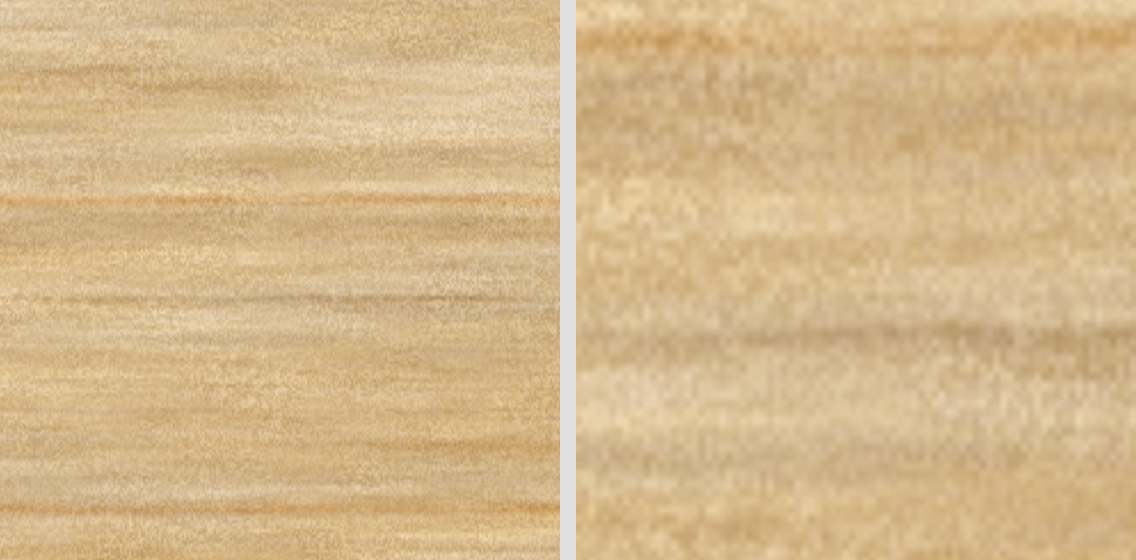
Left, the full canvas; right, a detail of the centre.
Write a WebGL 2 fragment shader that draws this texture.

```glsl
#version 300 es
precision highp float;
// Pale planed wood with fine horizontal grain, a few darker growth rings and soft speckle.

uniform vec2 u_resolution;
out vec4 fragColor;

const int RING_COUNT = 8;
const vec3 BASE_WOOD = vec3(0.838, 0.727, 0.553);
const vec3 TONE_AXIS = vec3(0.82, 1.0, 1.16);      // light to dark wood
const vec3 GREY_AXIS = vec3(-0.15, 0.25, 1.0);     // golden to greyish wood
const vec3 ORANGE_STAIN = vec3(0.05, 0.12, 0.18);  // amounts removed by a ring
const vec3 BROWN_STAIN = vec3(0.12, 0.14, 0.15);

float hash(vec2 p) {
    vec3 q = fract(vec3(p.xyx) * 0.1031);
    q += dot(q, q.yzx + 33.33);
    return fract((q.x + q.y) * q.z);
}

// Smooth value noise in the range -1 to 1.
float noise(vec2 p) {
    vec2 cell = floor(p);
    vec2 f = fract(p);
    f = f * f * (3.0 - 2.0 * f);
    float low = mix(hash(cell), hash(cell + vec2(1.0, 0.0)), f.x);
    float high = mix(hash(cell + vec2(0.0, 1.0)), hash(cell + vec2(1.0, 1.0)), f.x);
    return 2.0 * mix(low, high, f.y) - 1.0;
}

// Layered streaks, stretched along x, from broad bands to fine fibres.
float grain(vec2 p) {
    float bands = 0.042 * noise(vec2(p.x * 0.8, p.y * 17.0) + 11.0);
    float streaks = 0.042 * noise(vec2(p.x * 2.5, p.y * 48.0) + 37.0);
    float fibres = 0.030 * noise(vec2(p.x * 11.0, p.y * 115.0) + 71.0);
    return bands + streaks + fibres;
}

// Small mottling whose strength changes in patches.
float speckle(vec2 p) {
    float patches = 0.85 + 0.4 * noise(p * vec2(14.0, 22.0) + 5.0);
    float coarse = noise(p * vec2(120.0, 135.0) + 19.0);
    float fine = noise(p * vec2(245.0, 190.0) + 53.0);
    return patches * (0.028 * coarse + 0.052 * fine);
}

// Narrow ring core with a faint shade trailing below it.
float ringProfile(float offset, float width) {
    float core = exp(-offset * offset / (width * width));
    float trail = exp(-abs(offset) / 0.035) * smoothstep(0.004, -0.004, offset);
    return 0.82 * core + 0.18 * trail;
}

// Total colour removed by the unevenly spaced growth rings.
vec3 ringStain(vec2 p) {
    vec3 stain = vec3(0.0);
    for (int i = 0; i < RING_COUNT; i++) {
        float id = float(i);
        float height = (id + 0.5) / float(RING_COUNT) + 0.045 * sin(id * 2.1 + 0.7);
        float strength = 0.5 + 0.5 * cos(id * 2.4);
        strength = mix(0.15, 1.0, strength * strength);
        float orange = smoothstep(-0.4, 0.6, cos(id * 1.25));
        float wave = 0.0022 * noise(vec2(p.x * 5.0, id * 7.3));
        float fade = 0.82 + 0.35 * noise(vec2(p.x * 6.0, id * 3.7 + 40.0));
        float width = mix(0.0065, 0.0105, orange);
        float amount = strength * fade * ringProfile(p.y - height + wave, width);
        stain += amount * mix(BROWN_STAIN, ORANGE_STAIN, orange);
    }
    return stain;
}

void main() {
    vec2 uv = gl_FragCoord.xy / u_resolution;

    // Fibres drift very slightly off the horizontal.
    vec2 p = uv + vec2(0.0, 0.0025 * noise(uv * vec2(4.0, 9.0) + 83.0));

    float tone = grain(p) + speckle(uv) + 0.022 * (uv.y - 0.5);
    float grey = 0.034 * noise(vec2(p.x * 0.9, p.y * 15.0) + 97.0)
               + 0.020 * noise(vec2(p.x * 5.0, p.y * 60.0) + 131.0)
               + 0.030 * (uv.y - 0.5);

    vec3 colour = BASE_WOOD + tone * TONE_AXIS + grey * GREY_AXIS - ringStain(p);

    // Faint uneven tint in the speckle.
    colour.b += 0.016 * noise(uv * vec2(90.0, 110.0) + 151.0);

    fragColor = vec4(clamp(colour, 0.0, 1.0), 1.0);
}
```
